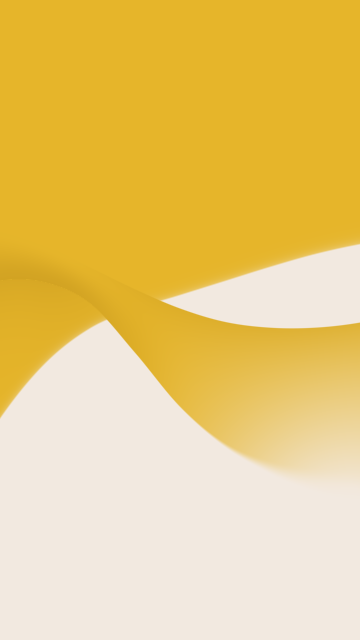
Reproduce this background procedurally as a Shadertoy shader.

```glsl
// A golden sheet and a folded ribbon sweep over a cream ground.
// Each edge is a smooth spline height over x; signed distances to the edges
// give the masks, the pale rims and the soft shading.

const vec3 CREAM = vec3(0.95, 0.914, 0.88);
const vec3 GOLD = vec3(0.90, 0.71, 0.165);
const vec3 SHADE = vec3(0.825, 0.64, 0.135);

// Edge heights at nine even steps from left to right
const float SHEET[9] = float[9](0.346, 0.432, 0.487, 0.517, 0.539, 0.561, 0.583, 0.603, 0.6185);
const float RIBBON_TOP[9] = float[9](0.638, 0.615, 0.582, 0.548, 0.518, 0.497, 0.488, 0.488, 0.496);
const float RIBBON_LOW[9] = float[9](0.561, 0.5586, 0.526, 0.449, 0.3646, 0.3047, 0.2695, 0.2487, 0.2357);

// Catmull-Rom spline with quadratic extrapolation at both ends
float curve(float knots[9], float x) {
    int i = clamp(int(floor(x * 8.0)), 0, 7);
    float f = x * 8.0 - float(i);
    float b = knots[i];
    float c = knots[i + 1];
    float a = i > 0 ? knots[i - 1] : 3.0 * b - 3.0 * c + knots[2];
    float d = i < 7 ? knots[i + 2] : 3.0 * c - 3.0 * b + knots[6];
    return b + 0.5 * f * (c - a + f * (2.0 * a - 5.0 * b + 4.0 * c - d
             + f * (3.0 * (b - c) + d - a)));
}

// Approximate distance above a curve, in canvas heights
float above(float knots[9], vec2 p, float aspect) {
    const float STEP = 0.005;
    float slope = (curve(knots, p.x + STEP) - curve(knots, p.x - STEP)) / (2.0 * STEP);
    return (p.y - curve(knots, p.x)) / length(vec2(1.0, slope / aspect));
}

float cover(float dist, float softness) {
    return smoothstep(-softness, softness, dist);
}

// Sheet: pale rim along its edge, shadow beneath the ribbon's fold
vec3 sheetColor(float rimDist, float ribbonDist, float x) {
    float below = max(-ribbonDist, 0.0);
    float shadow = step(ribbonDist, 0.0) * exp(-below / 0.07) * (1.0 - smoothstep(0.1, 0.4, x));
    float rim = exp(-max(rimDist, 0.0) / mix(0.005, 0.007, x));
    vec3 color = mix(GOLD, SHADE, 0.75 * shadow);
    return mix(color, CREAM, 0.35 * rim);
}

// Ribbon: t runs from its top edge (0) to its lower edge (1)
vec3 ribbonColor(float t, float x) {
    float fold = smoothstep(0.0, 1.0, t) * (1.0 - smoothstep(0.15, 0.55, x));
    float lip = 0.45 * smoothstep(0.15, 0.45, x) * exp(-3.5 * t);
    vec3 color = mix(GOLD, SHADE, clamp(fold + lip, 0.0, 1.0));
    float fade = smoothstep(0.35, 1.0, x) * (0.08 + 0.87 * t);
    return mix(color, CREAM, fade);
}

void mainImage(out vec4 fragColor, in vec2 fragCoord) {
    vec2 p = fragCoord / iResolution.xy;
    float aspect = iResolution.x / iResolution.y;
    float aa = 0.8 / iResolution.y;

    float sheetDist = above(SHEET, p, aspect);
    float topDist = above(RIBBON_TOP, p, aspect);
    float lowDist = above(RIBBON_LOW, p, aspect);

    // Back sheet over the ground
    vec3 color = mix(CREAM, sheetColor(sheetDist, lowDist, p.x), cover(sheetDist, aa * 1.4));

    // Ribbon in front; its lower edge dissolves toward the right
    float top = curve(RIBBON_TOP, p.x);
    float t = clamp((top - p.y) / (top - curve(RIBBON_LOW, p.x)), 0.0, 1.0);
    float blur = smoothstep(0.4, 1.0, p.x);
    float mask = cover(-topDist, aa) * cover(lowDist, aa + 0.025 * blur * blur);
    color = mix(color, ribbonColor(t, p.x), mask);

    fragColor = vec4(color, 1.0);
}
```
